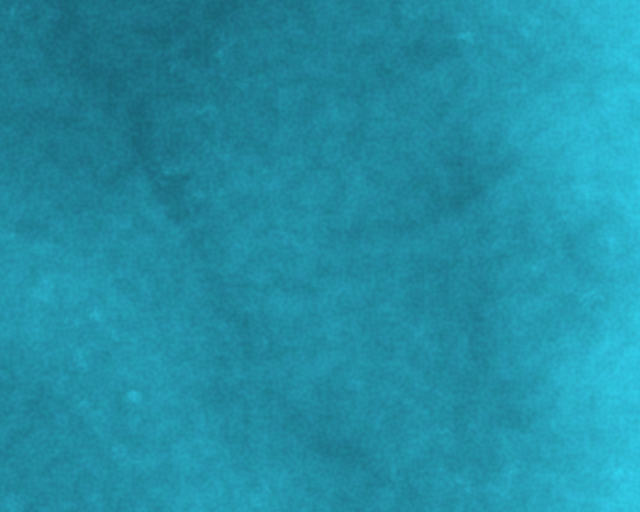
A WebGL 1 fragment shader for this texture:

```glsl
precision highp float;
// Soft turquoise haze: a broad light field, darker at the upper left and
// glowing along the right, with faint curved folds, small pale tufts and
// fine mottling, all built from layered gradient noise.

uniform vec2 u_resolution;

#define DEEP vec3(0.108, 0.450, 0.528)
#define LIGHT vec3(0.180, 0.740, 0.842)
#define BASE_LIGHT 0.33
#define RIGHT_GLOW 0.74
#define CORNER_SHADE 0.36
#define BAND_GLOW 0.22
#define CLOUD_AMOUNT 0.25
#define FOLD_DEPTH 0.19
#define TUFT_AMOUNT 0.42
#define MOTTLE_AMOUNT 0.30
#define GRAIN_AMOUNT 0.17

vec2 hashGradient(vec2 cell) {
  vec3 h = fract(cell.xyx * vec3(0.1031, 0.1030, 0.0973));
  h += dot(h, h.yzx + 33.33);
  float angle = 6.2832 * fract((h.x + h.y) * h.z);
  return vec2(cos(angle), sin(angle));
}

float gradientNoise(vec2 p) {
  vec2 cell = floor(p);
  vec2 f = p - cell;
  vec2 s = f * f * f * (f * (f * 6.0 - 15.0) + 10.0);
  vec2 e = vec2(1.0, 0.0);
  float a = dot(hashGradient(cell), f);
  float b = dot(hashGradient(cell + e.xy), f - e.xy);
  float c = dot(hashGradient(cell + e.yx), f - e.yx);
  float d = dot(hashGradient(cell + e.xx), f - e.xx);
  return mix(mix(a, b, s.x), mix(c, d, s.x), s.y);
}

float fbm(vec2 p) {
  float sum = 0.0;
  float gain = 0.6;
  for (int i = 0; i < 5; i++) {
    sum += gain * gradientNoise(p);
    p = mat2(1.6, 1.2, -1.2, 1.6) * p + 17.3;
    gain *= 0.52;
  }
  return sum;
}

// Broad light: shaded corner, glowing right side, pale band at lower left
float broadLight(vec2 uv, vec2 warp) {
  vec2 q = uv + 0.13 * warp;
  float dip = 0.07 * exp(-pow((uv.y - 0.50) / 0.14, 2.0));
  float right = smoothstep(0.66, 1.04, q.x - dip);
  float corner = smoothstep(0.40, 1.05, q.y) * (1.0 - smoothstep(0.15, 0.85, q.x));
  float across = (q.x + 0.6 * q.y - 0.34) / 0.14;
  float band = exp(-across * across) * (1.0 - smoothstep(0.35, 0.75, q.y));
  return BASE_LIGHT + RIGHT_GLOW * right - CORNER_SHADE * corner + BAND_GLOW * band;
}

// Scattered creases: crisp on one side, fading slowly on the other
float folds(vec2 p, vec2 warp, float aspect) {
  float shade = 0.0;
  for (int i = 1; i <= 7; i++) {
    float k = float(i);
    vec2 center = fract(k * vec2(0.618, 0.755) + vec2(0.03, 0.1));
    float angle = mix(-1.0, 0.6, smoothstep(0.40, 0.70, center.x));
    vec2 along = vec2(cos(angle), sin(angle));
    vec2 d = p - center * vec2(aspect, 1.0) + 0.04 * warp;
    float u = dot(d, along);
    float v = dot(d, vec2(-along.y, along.x)) - 0.9 * u * u;
    float width = v < 0.0 ? 0.014 : 0.06;
    float reach = 0.10 + 0.06 * fract(k * 0.381);
    float strength = 0.5 + 0.5 * fract(k * 0.47);
    shade += strength * exp(-v * v / (width * width) - u * u / (reach * reach));
  }
  return shade;
}

// Small ragged tufts of light, gathered in loose patches
float tufts(vec2 p, vec2 warp) {
  float patches = smoothstep(-0.15, 0.35, gradientNoise(p * 3.6 + 8.0 + warp));
  float ragged = fbm(p * vec2(17.0, 20.0) + 0.4 * warp);
  ragged += 0.35 * fbm(p * 55.0 + 12.0);
  return patches * smoothstep(0.06, 0.72, ragged);
}

void main() {
  vec2 uv = gl_FragCoord.xy / u_resolution;
  float aspect = u_resolution.x / u_resolution.y;
  vec2 p = gl_FragCoord.xy / u_resolution.y;
  vec2 warp = vec2(fbm(p * 3.0 + 3.1), fbm(p * 3.0 + 29.7));

  float light = broadLight(uv, warp);
  light += CLOUD_AMOUNT * fbm(p * 2.6 + 0.5 * warp + 51.0);
  light -= FOLD_DEPTH * folds(p, warp, aspect);
  light += TUFT_AMOUNT * tufts(p, warp);

  // Fine texture, with a faint drift between greener and bluer
  light += MOTTLE_AMOUNT * fbm(p * 24.0 + warp);
  light += GRAIN_AMOUNT * gradientNoise(p * 105.0);
  float drift = 0.02 * gradientNoise(p * 40.0 + 7.0);

  vec3 color = mix(DEEP, LIGHT, clamp(light, -0.15, 1.25));
  gl_FragColor = vec4(color + drift * vec3(-0.5, 0.2, -1.0), 1.0);
}
```
